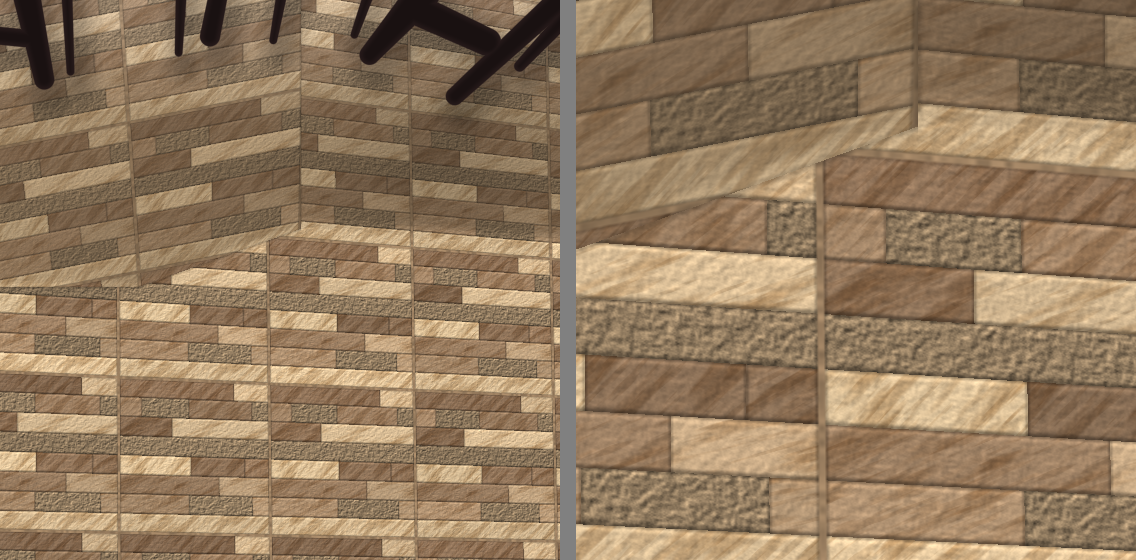
Left, the full canvas; right, a detail of the centre.
A three.js fragment shader for this texture:

```glsl
varying vec2 vUv;

const vec3 ROUGH = vec3(0.50, 0.425, 0.33), BROWN = vec3(0.53, 0.425, 0.33);
const vec3 TAN = vec3(0.66, 0.55, 0.43), CREAM = vec3(0.83, 0.73, 0.58);
const vec3 GROUT = vec3(0.61, 0.50, 0.38), PLASTIC = vec3(0.11, 0.075, 0.075);
const vec3 HAZE = vec3(0.57, 0.48, 0.38);
const float TILE = 0.27, ROWS = 8.0, CORNER = 0.537;

float hash(vec2 p) {
  vec3 q = fract(p.xyx * 0.1031);
  q += dot(q, q.yzx + 33.33);
  return fract((q.x + q.y) * q.z);
}
float noise(vec2 p) {
  vec2 i = floor(p), f = fract(p);
  f = f * f * (3.0 - 2.0 * f);
  return mix(mix(hash(i), hash(i + vec2(1, 0)), f.x),
             mix(hash(i + vec2(0, 1)), hash(i + vec2(1, 1)), f.x), f.y);
}
float fbm(vec2 p) {
  float sum = 0.0, gain = 0.57;
  for (int i = 0; i < 3; i++, gain *= 0.5, p = p * 2.03 + 17.1) sum += gain * noise(p);
  return sum;
}
float near(float d, float solid, float fade) { return 1.0 - smoothstep(solid, fade, d); }
// Left end, right end and tone of the stone at u
vec3 stoneAt(float u, vec3 cuts, vec4 tones) {
  if (u < cuts.x) return vec3(0.0, cuts.x, tones.x);
  if (u < cuts.y) return vec3(cuts.xy, tones.y);
  if (u < cuts.z) return vec3(cuts.yz, tones.z);
  return vec3(cuts.z, 1.0, tones.w);
}
// Strips of one tile from the top; tone 0 is rough, 3 is cream
vec3 stripAt(float u, float row) {
  if (row < 0.5) return stoneAt(u, vec3(0.76, 1, 1), vec4(1.0, 2.7, 0, 0));
  if (row < 1.5) return stoneAt(u, vec3(0.15, 0.46, 0.88), vec4(1.6, 0, 1.4, 0));
  if (row < 2.5) return stoneAt(u, vec3(0.35, 1, 1), vec4(0.9, 2.8, 0, 0));
  if (row < 3.5) return vec3(0, 1, 0);
  if (row < 4.5) return stoneAt(u, vec3(0.47, 0.83, 1), vec4(3.0, 0.9, 1.2, 0));
  if (row < 5.5) return stoneAt(u, vec3(0.66, 1, 1), vec4(1.4, 2.3, 0, 0));
  if (row < 6.5) return stoneAt(u, vec3(0.46, 0.88, 1), vec4(1.8, 0, 2.1, 0));
  return vec3(0, 1, 2.9);
}
// Veined or pitted stone face
vec3 stone(vec2 q, float tone, float seed) {
  float angle = mix(0.25, 1.0, hash(vec2(seed, 3.0))), rough = near(tone, 0.3, 0.7);
  vec2 along = vec2(cos(angle), sin(angle));
  vec2 g = vec2(dot(q, along) * 5.0, dot(q, vec2(-along.y, along.x)) * 30.0) + seed * 7.0;
  float vein = fbm(g + 1.2 * fbm(g * 0.6)), fine = fbm(g * vec2(2.0, 2.6) + 5.0);
  vec2 grain = q * vec2(58.0, 72.0) + seed;
  float relief = fbm(grain) - fbm(grain + vec2(0.35, -0.45));
  vec3 color = mix(mix(ROUGH, BROWN, min(tone, 1.0)), TAN, clamp(tone - 1.0, 0.0, 1.0));
  color = mix(color, CREAM, clamp(tone - 2.0, 0.0, 1.0));
  float streak = near(vein, 0.3, 0.56) * 0.65 + near(fine, 0.3, 0.5) * 0.35;
  color *= mix(vec3(1.07), vec3(0.85, 0.78, 0.69), streak * (1.0 - rough));
  return color * (1.0 + relief * mix(0.32, 0.95, rough));
}
vec3 tiles(vec2 t) {
  vec2 id = floor(t), f = fract(t);
  float down = (1.0 - f.y) * ROWS, row = floor(down), s = fract(down);
  vec3 part = stripAt(f.x, row);
  float seed = row * 5.0 + floor(part.x * 20.0);
  vec3 color = stone(f, part.z, seed) * (0.94 + 0.12 * hash(id + seed));
  // Bevelled strips with dark joints
  float top = s * TILE / ROWS, bottom = (1.0 - s) * TILE / ROWS;
  color *= 1.0 + 0.13 * near(top, 0.002, 0.005);
  color *= 1.0 - 0.36 * near(min(bottom, top + 0.001), 0.0003, 0.0035);
  color *= 1.0 - 0.22 * near(min(f.x - part.x, part.y - f.x) * TILE, 0.0003, 0.0025);
  // Grout around the tile
  vec2 edge = min(f, 1.0 - f) * TILE;
  float gap = min(edge.x, edge.y);
  color *= 1.0 - 0.24 * near(gap, 0.0025, 0.005);
  return mix(color, GROUT * (0.85 + 0.3 * noise(t * 60.0)), near(gap, 0.0012, 0.0032));
}
vec2 frontPlane(vec2 p) {
  float x = p.x * (0.995 + 0.02 * p.y) - 0.212, d = p.y - 0.053 + 0.02 * p.x;
  return vec2(1.0 + x / (0.2747 - 0.02 * x), d / (mix(0.2826, 0.266, p.x) - 0.029 * p.x * d));
}
vec2 sidePlane(vec2 p) {
  float drop = 1.0 - p.y;
  return vec2((p.x - 0.215 - 0.068 * drop) / (0.33 - 0.09 * drop), (p.y - 0.736 - 0.195 * p.x) / TILE);
}
// Foot of the side plane, then the shadow line
float shadeEdge(float x) {
  return x < CORNER ? 0.487 + 0.36 * max(x - 0.247, 0.0) : 0.60 - 0.06 * (x - CORNER);
}
// Hazy shade above the edge, paler at the top
vec3 light(vec3 color, vec2 p) {
  float shade = smoothstep(-0.012, 0.018, p.y - shadeEdge(p.x)), sky = smoothstep(0.74, 1.0, p.y);
  vec2 pool = p - vec2(0.8, 0.72);
  float dim = mix(0.85, 1.06, sky) - 0.13 * exp(-18.0 * dot(pool, pool));
  vec3 tint = mix(vec3(1.0, 0.99, 0.97), vec3(1.0, 1.02, 1.06), sky);
  return mix(color, mix(color, HAZE, 0.28) * dim * tint, shade);
}
float leg(vec2 p, vec2 a, vec2 b, float ra, float rb) {
  vec2 ab = b - a;
  float h = clamp(dot(p - a, ab) / dot(ab, ab), 0.0, 1.0);
  return length(p - a - ab * h) - mix(ra, rb, h);
}
float chairs(vec2 p) {
  float d = leg(p, vec2(0.045, 1.02), vec2(0.079, 0.858), 0.025, 0.018);
  for (float i = 0.0; i < 4.0; i++) {
    vec2 foot = vec2(0.126 + (0.205 - 0.012 * i) * i, 0.872 + (0.04 - 0.006 * i) * i);
    d = min(d, leg(p, vec2(foot.x - 0.007 + 0.012 * i, 1.02), foot, 0.01, 0.007));
  }
  d = min(d, leg(p, vec2(-0.02, 0.938), vec2(0.06, 0.93), 0.016, 0.016));
  d = min(d, leg(p, vec2(0.392, 1.02), vec2(0.375, 0.935), 0.017, 0.018));
  d = min(d, leg(p, vec2(0.755, 1.01), vec2(0.66, 0.902), 0.03, 0.018));
  d = min(d, leg(p, vec2(0.74, 0.985), vec2(0.87, 0.925), 0.028, 0.025));
  d = min(d, leg(p, vec2(1.01, 1.01), vec2(0.812, 0.828), 0.022, 0.016));
  return min(d, leg(p, vec2(1.02, 0.98), vec2(0.928, 0.882), 0.015, 0.01));
}
void main() {
  float inside = min(CORNER - vUv.x, vUv.y - shadeEdge(vUv.x)), d = chairs(vUv);
  vec3 color = light(tiles(inside > 0.0 ? sidePlane(vUv) : frontPlane(vUv)), vUv);
  color *= 1.0 - 0.15 * near(abs(inside), 0.0, 0.004);
  color *= 1.0 - 0.25 * near(chairs(vUv + vec2(-0.012, 0.02)), -0.01, 0.05);
  gl_FragColor = vec4(mix(color, PLASTIC * (1.3 - 0.4 * near(d, -0.012, 0.0)), near(d, -0.0015, 0.0015)), 1.0);
}
```
